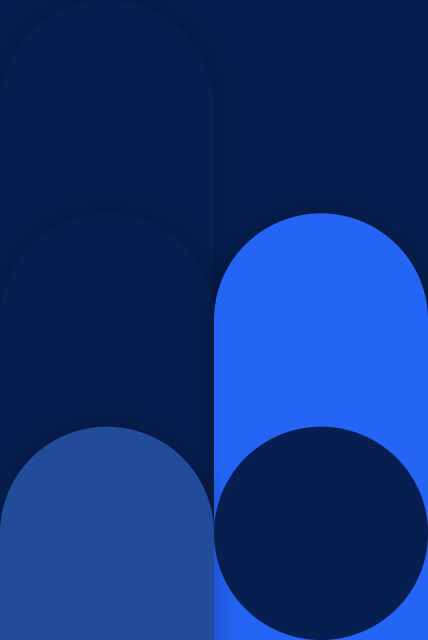
Give the GLSL for this background, as a WebGL 1 fragment shader.

```glsl
precision highp float;

uniform vec2 u_resolution;

const vec2 GRID = vec2(2.0, 3.0);
const float RADIUS = 0.5;
const float SHADOW_REACH = 0.14;
const float SHADOW_STRENGTH = 0.3;

const vec3 NAVY = vec3(0.024, 0.118, 0.314);
const vec3 BRIGHT_BLUE = vec3(0.14, 0.395, 0.965);
const vec3 DUSTY_BLUE = vec3(0.133, 0.298, 0.6);
const vec3 SHADOW = vec3(0.0, 0.015, 0.06);

float circleDistance(vec2 p, vec2 center) {
  return length(p - center) - RADIUS;
}

// Round-topped column that continues downward without end
float archDistance(vec2 p, vec2 center) {
  vec2 q = p - center;
  return length(vec2(q.x, max(q.y, 0.0))) - RADIUS;
}

vec3 paintFill(vec3 base, vec3 fill, float dist, float pixel) {
  return mix(base, fill, clamp(0.5 - dist / pixel, 0.0, 1.0));
}

vec3 paintShadow(vec3 base, float dist) {
  float shade = 1.0 - smoothstep(-SHADOW_REACH, SHADOW_REACH, dist);
  return mix(base, SHADOW, shade * SHADOW_STRENGTH);
}

vec3 paintRaised(vec3 base, vec3 fill, float dist, float pixel) {
  return paintFill(paintShadow(base, dist), fill, dist, pixel);
}

void main() {
  // One unit is one grid cell
  vec2 p = gl_FragCoord.xy / u_resolution * GRID;
  float pixel = GRID.x / u_resolution.x;
  vec3 color = NAVY;

  // Stacked navy arches, back to front
  for (int i = 0; i < 2; i++) {
    vec2 center = vec2(0.5, 2.5 - float(i));
    color = paintRaised(color, NAVY, archDistance(p, center), pixel);
  }

  // Coloured arches
  color = paintRaised(color, BRIGHT_BLUE, archDistance(p, vec2(1.5, 1.5)), pixel);
  color = paintRaised(color, DUSTY_BLUE, archDistance(p, vec2(0.5, 0.5)), pixel);

  // Flat disc
  color = paintFill(color, NAVY, circleDistance(p, vec2(1.5, 0.5)), pixel);

  gl_FragColor = vec4(color, 1.0);
}
```
